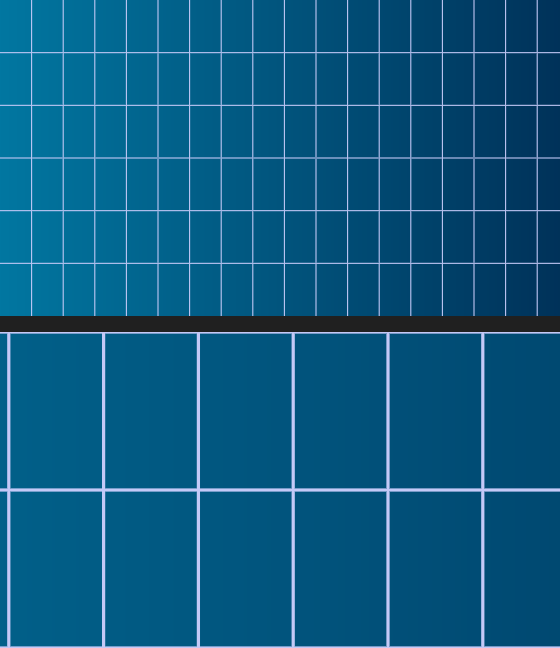
Top: the whole. Bottom: its middle third, enlarged.
Give the GLSL for this background, as a Shadertoy shader.

```glsl
// Thin pale lavender grid over a horizontal blue gradient.
// Cells are upright rectangles sized in canvas heights; each line is
// the distance to the nearest inner grid line, with smooth edges.

#define CELL_WIDTH 0.1
#define ROWS 6.0
#define LINE_WIDTH 0.0034
#define LINE_COLOR vec3(0.77, 0.79, 0.97)
#define LEFT_COLOR vec3(0.005, 0.465, 0.630)
#define RIGHT_COLOR vec3(0.000, 0.195, 0.350)

// Distance to the nearest grid line on each axis, skipping the canvas border
vec2 gridDistance(vec2 p, vec2 cell, vec2 lastLine) {
    vec2 index = clamp(floor(p / cell + 0.5), vec2(1.0), lastLine);
    return abs(p - index * cell);
}

// Share of a pixel that a line of the given width covers
vec2 lineCoverage(vec2 dist, float width, float pixel) {
    return clamp((0.5 * width - dist) / pixel + 0.5, 0.0, 1.0);
}

void mainImage(out vec4 fragColor, in vec2 fragCoord) {
    float pixel = 1.0 / iResolution.y;
    float aspect = iResolution.x * pixel;
    vec2 p = fragCoord * pixel;

    // Background gradient, bright on the left
    vec3 color = mix(LEFT_COLOR, RIGHT_COLOR, p.x / aspect);

    // Grid lines
    vec2 cell = vec2(CELL_WIDTH, 1.0 / ROWS);
    vec2 lastLine = vec2(ceil(aspect / CELL_WIDTH) - 1.0, ROWS - 1.0);
    vec2 cover = lineCoverage(gridDistance(p, cell, lastLine), LINE_WIDTH, pixel);
    color = mix(color, LINE_COLOR, max(cover.x, cover.y));

    fragColor = vec4(color, 1.0);
}
```
